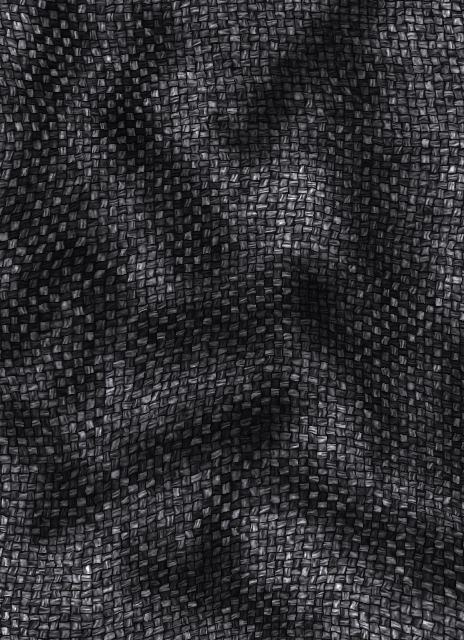
A Shadertoy shader for this texture:

```glsl
// Draped charcoal plain-weave cloth: fuzzy two-tone threads with soft shadowed folds.
#define THREADS vec2(50.0, 78.0)   // threads across and down
#define CLOTH vec2(1.0, 1.376)     // cloth size in canvas widths
#define BEND 0.060                 // drift of threads over the folds
#define ARCH 0.050                 // rise of the rows over the lower ridge
#define FOLD_DEPTH 1.9             // darkness inside folds
#define YARN_TONE 0.37             // brightness of lit yarn
#define FIBRE_CONTRAST 1.5         // streaks along each yarn
#define YARN_VARIATION 0.6         // tone change between floats
#define SHADOW vec3(0.022, 0.022, 0.027)
#define YARN_TINT vec3(0.985, 0.985, 1.035)

float hash(vec2 p) {
    return fract(sin(dot(p, vec2(127.1, 311.7))) * 43758.5453);
}

float noise(vec2 p) {
    vec2 i = floor(p), f = fract(p);
    f = f * f * (3.0 - 2.0 * f);
    return mix(mix(hash(i), hash(i + vec2(1, 0)), f.x),
               mix(hash(i + vec2(0, 1)), hash(i + vec2(1, 1)), f.x), f.y);
}

vec2 noise2(vec2 p) {
    return vec2(noise(p), noise(p + 37.4)) - 0.5;
}

// Darkening of (warp, weft): threads that cross a fold turn away from the light.
vec2 fold(vec2 p, vec2 a, vec2 b, float width) {
    vec2 axis = b - a, d = p - a;
    float t = clamp(dot(d, axis) / dot(axis, axis), 0.0, 1.0);
    float r = length(d - axis * t) / width;
    float steep = smoothstep(0.2, 0.8, axis.y * axis.y / dot(axis, axis));
    return exp(-r * r) * (0.28 + 0.85 * vec2(1.0 - steep, steep));
}

vec2 foldShade(vec2 p) {
    vec2 s = fold(p, vec2(0.15, 1.37), vec2(0.03, 0.88), 0.060);
    s += fold(p, vec2(0.31, 1.30), vec2(0.26, 1.08), 0.055);
    s += fold(p, vec2(0.78, 1.37), vec2(0.52, 1.10), 0.055);
    s += fold(p, vec2(0.30, 1.07), vec2(0.45, 0.84), 0.070);
    s += fold(p, vec2(0.17, 0.94), vec2(0.02, 0.62), 0.055);
    s += fold(p, vec2(0.21, 0.84), vec2(0.18, 0.53), 0.055);
    s += fold(p, vec2(0.33, 0.64), vec2(0.66, 0.73), 0.070);
    s += fold(p, vec2(0.68, 0.71), vec2(0.85, 0.46), 0.065);
    s += fold(p, vec2(0.77, 1.18), vec2(0.85, 0.66), 0.085);
    s += fold(p, vec2(0.10, 0.25), vec2(0.55, 0.50), 0.060);
    s += fold(p, vec2(0.02, 0.46), vec2(0.13, 0.38), 0.065);
    s += fold(p, vec2(0.65, 0.34), vec2(0.98, 0.15), 0.065);
    s += fold(p, vec2(0.33, 0.17), vec2(0.60, 0.05), 0.060);
    s += fold(p, vec2(0.46, 0.20), vec2(0.57, 0.44), 0.045);
    s += fold(p, vec2(0.98, 0.60), vec2(0.99, 0.37), 0.060);
    return s / (1.0 + 0.3 * s);
}

// Brightness of the woven surface at q, measured in threads.
float weave(vec2 q, vec2 light) {
    q += 0.22 * noise2(q * 1.7);               // uneven yarn borders
    vec2 cell = floor(q), f = fract(q) - 0.5;
    bool warpOnTop = mod(cell.x + cell.y, 2.0) < 0.5;
    vec2 yarn = warpOnTop ? f.yx : f;          // x along, y across the yarn
    float seed = hash(cell);
    yarn.y += (seed - 0.5) * 0.35 * yarn.x;    // slightly crooked floats

    // Rounded float, longer than wide, with a soft gap around it
    vec2 edge = abs(yarn) - vec2(0.46, 0.30 + 0.08 * seed);
    float d = length(max(edge, 0.0)) + min(max(edge.x, edge.y), 0.0);
    float soft = max(0.11, THREADS.y / iResolution.y * 0.7);
    float body = 1.0 - smoothstep(-soft, soft, d - 0.04);
    float bulge = 1.0 - 1.0 * yarn.x * yarn.x - 1.2 * yarn.y * yarn.y;

    // Twisted fibres, streaked along the yarn
    vec2 streak = vec2(yarn.x * 1.4 + yarn.y, yarn.y * 6.0 - yarn.x * 0.8);
    float fibre = noise(streak + seed * 91.0 + cell * 7.0);
    fibre = 1.0 + FIBRE_CONTRAST * (fibre - 0.5);
    float tone = 1.0 + YARN_VARIATION * (hash(cell + 19.7) - 0.5);

    float lit = warpOnTop ? light.x : light.y;
    return (0.25 + 0.75 * body) * bulge * fibre * tone * lit;
}

void mainImage(out vec4 fragColor, in vec2 fragCoord) {
    vec2 p = fragCoord / iResolution.xy * CLOTH;

    // Fold shadows with uneven borders, and patches where one thread set turns away
    vec2 wobble = noise2(p * 7.0) * 0.06 + noise2(p * 19.0) * 0.03;
    vec2 light = exp(-FOLD_DEPTH * foldShade(p + wobble));
    light *= 1.0 + 0.5 * noise2(p * 6.0 + 5.0);

    // Threads drift with the drape; lower rows arch over the central ridge
    vec2 bent = p + BEND * noise2(p * 2.8 + 11.0) + 0.008 * noise2(p * 13.0);
    bent.y -= ARCH * cos(5.2 * (p.x - 0.64)) * (1.0 - smoothstep(0.5, 1.2, p.y));
    float tone = YARN_TONE * weave(bent / CLOTH * THREADS, light);

    // Stray fine fuzz
    tone *= 0.7 + 0.6 * noise(p * vec2(210.0, 240.0));
    fragColor = vec4(SHADOW + YARN_TINT * tone, 1.0);
}
```
